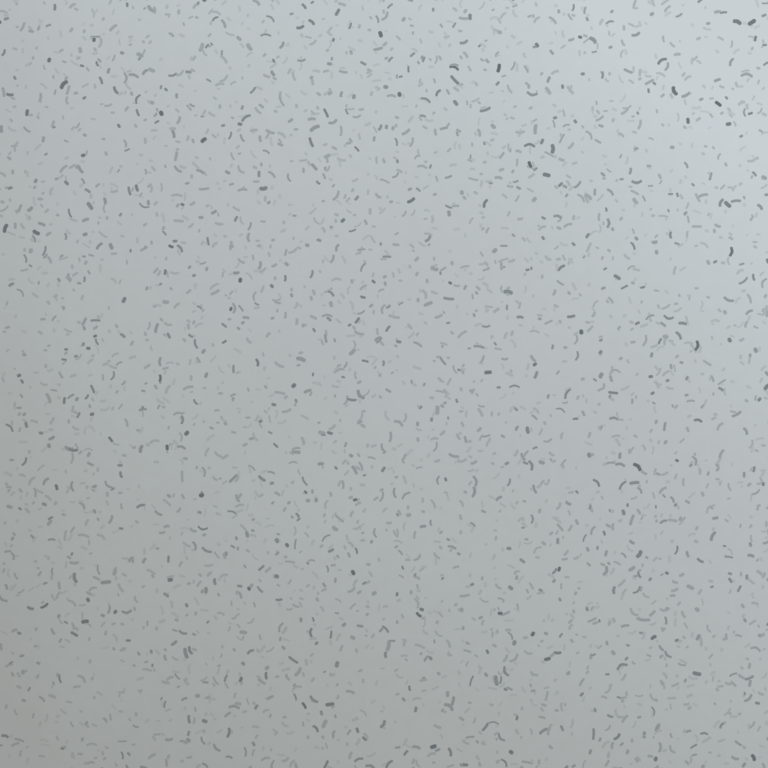
This texture is drawn by a WebGL 1 fragment shader. Its source:

```glsl
precision highp float;

uniform vec2 u_resolution;

const float TAU = 6.2831853;
const vec3 SHADE_GREY = vec3(0.607, 0.621, 0.611);
const vec3 LIGHT_BLUE = vec3(0.785, 0.815, 0.832);
const vec3 FLECK_GREY = vec3(0.335, 0.365, 0.370);

vec2 hash2(vec2 p) {
    vec3 q = fract(p.xyx * vec3(0.1031, 0.1030, 0.0973));
    q += dot(q, q.yzx + 33.33);
    return fract((q.xx + q.yz) * q.zy);
}

// Layered sines, roughly -1 to 1
float waves(vec2 p) {
    float sum = 0.0;
    float amplitude = 0.5;
    for (int i = 0; i < 4; i++) {
        sum += amplitude * sin(p.x + 1.7 * sin(p.y)) * cos(p.y + 1.3 * sin(p.x));
        p = mat2(1.2, 1.45, -1.45, 1.2) * p + 2.3;
        amplitude *= 0.6;
    }
    return sum;
}

// Distance to a short rod, bent along its length
float bentRod(vec2 p, float angle, float halfLength, float bend) {
    float c = cos(angle);
    float s = sin(angle);
    p = mat2(c, -s, s, c) * p;
    float along = clamp(p.x, -halfLength, halfLength);
    return length(p - vec2(along, bend * along * along));
}

// Opacity of one scatter of flecks; size holds half length and half width
float flecks(vec2 uv, float cells, vec2 size, float density, float soft, float seed) {
    vec2 home = floor(uv * cells);
    float opacity = 0.0;
    for (int y = -1; y <= 1; y++) {
        for (int x = -1; x <= 1; x++) {
            vec2 cell = home + vec2(float(x), float(y));
            vec2 key = cell + seed;
            vec2 center = (cell + hash2(key)) / cells;
            vec2 shape = hash2(key + 71.3);
            vec2 turn = hash2(key + 139.7);
            vec2 tone = hash2(key + 211.9);
            float clump = density * (1.0 + 0.55 * waves(center * 17.0 + 4.0));
            float present = step(tone.x, clump);
            float halfLength = size.x * mix(0.15, 1.0, shape.x * shape.x);
            float halfWidth = size.y * mix(0.65, 1.15, shape.y);
            float bend = (turn.y - 0.5) * 170.0;
            float d = bentRod(uv - center, turn.x * TAU, halfLength, bend);
            float cover = 1.0 - smoothstep(halfWidth - soft, halfWidth + soft, d);
            opacity = max(opacity, present * cover * mix(0.35, 1.0, tone.y * tone.y));
        }
    }
    return opacity;
}

// Smooth slab, lit from the upper right
vec3 slab(vec2 uv) {
    float light = dot(uv, vec2(0.36, 0.64));
    light += 0.14 * smoothstep(0.65, 1.35, uv.x * uv.y + 0.4 * uv.x);
    light -= 0.06 * (1.0 - smoothstep(0.0, 0.12, uv.x));
    light += 0.025 * waves(uv * 6.0) + 0.025 * waves(uv * 95.0);
    return mix(SHADE_GREY, LIGHT_BLUE, clamp(light, 0.0, 1.0));
}

void main() {
    float side = min(u_resolution.x, u_resolution.y);
    vec2 uv = gl_FragCoord.xy / side;
    float soft = max(0.0013, 0.65 / side);

    // Faint, common and bold flecks
    float faint = 0.30 * flecks(uv, 62.0, vec2(0.0050, 0.0017), 0.55, soft, 17.0);
    float common = 0.62 * flecks(uv, 52.0, vec2(0.0060, 0.0017), 0.62, soft, 131.0);
    float bold = 0.85 * flecks(uv, 34.0, vec2(0.0050, 0.0023), 0.30, soft, 293.0);

    vec3 color = slab(uv);
    color = mix(color, FLECK_GREY, max(faint, max(common, bold)));
    gl_FragColor = vec4(color, 1.0);
}
```
